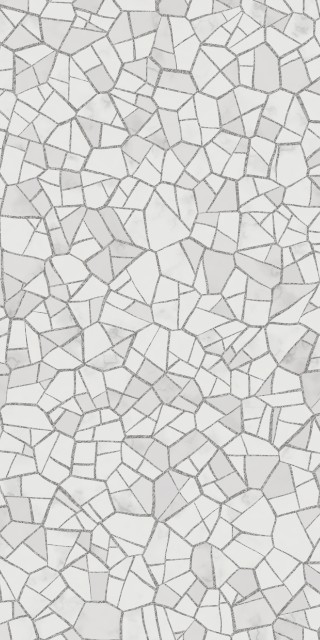
This texture is drawn by a Shadertoy shader. Its source:

```glsl
// Broken white marble mosaic (crazy paving) set in speckled grey grout.

const float CELLS = 8.2;           // large slabs across the width
const float JITTER = 0.84;         // irregularity of slab centres
const float WARP = 0.05;           // waviness of the stone edges
const vec2 SLAB_GAP = vec2(0.014, 0.044);  // half gap range between slabs
const vec2 CUT_GAP = vec2(0.012, 0.030);   // half gap range along cuts
const float TILT = 0.07;           // how far gaps widen along their length
const float GREY_SHARE = 0.30;     // share of greyer stones
const vec3 WHITE_STONE = vec3(0.908, 0.907, 0.898);
const vec3 GREY_STONE = vec3(0.855, 0.851, 0.848);
const vec3 GROUT = vec3(0.625, 0.622, 0.615);
const float GRAIN_SCALE = 300.0;   // grout grains across the width
const float GRAIN_CONTRAST = 0.30;

float hash(vec2 p) {
    vec3 q = fract(p.xyx * vec3(0.1031, 0.1030, 0.0973));
    q += dot(q, q.yzx + 33.33);
    return fract((q.x + q.y) * q.z);
}

vec2 hash2(vec2 p) {
    return vec2(hash(p + 11.3), hash(p + 57.9));
}

float noise(vec2 p) {
    vec2 i = floor(p), f = fract(p);
    f = f * f * (3.0 - 2.0 * f);
    return mix(mix(hash(i), hash(i + vec2(1, 0)), f.x),
               mix(hash(i + vec2(0, 1)), hash(i + vec2(1, 1)), f.x), f.y);
}

float fbm(vec2 p) {
    float sum = 0.0, amp = 0.5;
    for (int i = 0; i < 4; i++) {
        sum += amp * noise(p);
        p = mat2(1.6, 1.2, -1.2, 1.6) * p + 5.7;
        amp *= 0.5;
    }
    return sum / 0.9375;
}

vec2 centre(vec2 id) {
    return id + 0.5 + JITTER * (hash2(id) - 0.5);
}

// Distance to a straight cut, less a gap that widens along it
float cutEdge(float d, float along, vec2 seed) {
    float gap = mix(CUT_GAP.x, CUT_GAP.y, hash(seed + 3.1));
    float tilt = TILT * (hash(seed + 8.7) - 0.5) * along;
    return abs(d) - max(gap + tilt, 0.008);
}

// Returns distance inside the stone (x) and its random seed (yz)
vec3 stones(vec2 p) {
    // Nearest slab centre
    vec2 base = floor(p), id = base;
    float nearest = 1e3;
    for (int y = -1; y <= 1; y++)
    for (int x = -1; x <= 1; x++) {
        vec2 c = base + vec2(x, y);
        vec2 v = centre(c) - p;
        if (dot(v, v) < nearest) { nearest = dot(v, v); id = c; }
    }
    vec2 site = centre(id), r = p - site;

    // Slab borders, each with its own gap and tilt
    float edge = 1e3, inradius = 1e3;
    for (int y = -2; y <= 2; y++)
    for (int x = -2; x <= 2; x++) {
        if (x == 0 && y == 0) continue;
        vec2 other = id + vec2(x, y);
        vec2 v = centre(other) - site;
        float len = length(v);
        vec2 n = v / len;
        vec2 seed = id * 3.7 + other * 9.1;
        float gap = mix(SLAB_GAP.x, SLAB_GAP.y, hash(seed));
        gap += TILT * (hash(seed + 4.3) - 0.5) * dot(r, vec2(-n.y, n.x));
        edge = min(edge, 0.5 * len - dot(r, n) - max(gap, 0.008));
        inradius = min(inradius, 0.5 * len);
    }

    // First cut across the slab, then a crossing cut in either half
    vec2 seed = id * 5.3 + 71.0;
    if (hash(seed) < 0.5 + 1.8 * inradius) {
        float a = 6.2832 * hash(seed + 1.7);
        vec2 n = vec2(cos(a), sin(a)), t = vec2(-n.y, n.x);
        float d = dot(r, n) - 0.16 * (hash(seed + 2.9) - 0.5);
        float side = step(0.0, d);
        edge = min(edge, cutEdge(d, dot(r, t), seed + side * 6.1));
        seed += 23.0 + 41.0 * side;
        if (hash(seed) < 2.1 * inradius) {
            a += 1.5708 + 0.9 * (hash(seed + 5.9) - 0.5);
            n = vec2(cos(a), sin(a));
            d = dot(r, n) - 0.30 * (hash(seed + 7.3) - 0.5);
            side = step(0.0, d);
            edge = min(edge, cutEdge(d, dot(r, vec2(-n.y, n.x)), seed + side * 6.1));
            seed += 13.0 + 29.0 * side;
        }
    }
    return vec3(edge, seed);
}

vec3 marble(vec2 p, vec2 seed) {
    float grey = step(hash(seed + 19.0), GREY_SHARE) * mix(0.6, 1.15, hash(seed + 31.0));
    vec3 col = mix(WHITE_STONE, GREY_STONE, grey);
    // Soft clouds and faint broken veins
    vec2 q = p * 1.5 + hash2(seed) * 90.0;
    float veined = smoothstep(0.25, 0.9, hash(seed + 43.0));
    float cloud = smoothstep(0.48, 0.80, fbm(q));
    float vein = smoothstep(0.07, 0.0, abs(fbm(q * 1.4 + 20.0) - 0.5)) * cloud;
    return col - veined * (0.06 * cloud + 0.08 * vein) + 0.012 * (fbm(q * 4.0) - 0.5);
}

void mainImage(out vec4 fragColor, in vec2 fragCoord) {
    vec2 uv = fragCoord / iResolution.x;
    vec2 p = uv * CELLS;
    vec2 bend = vec2(noise(p * 2.3), noise(p * 2.3 + 40.0)) - 0.5;
    vec3 stone = stones(p + WARP * bend + 30.0);

    // Speckled grout under the stones
    float grain = 0.6 * noise(uv * GRAIN_SCALE) + 0.4 * hash(floor(uv * GRAIN_SCALE));
    vec3 grout = GROUT + GRAIN_CONTRAST * (grain - 0.5);

    float soft = 0.7 * CELLS / iResolution.x;
    float cover = smoothstep(-soft, soft, stone.x);
    fragColor = vec4(mix(grout, marble(p, stone.yz), cover), 1.0);
}
```
